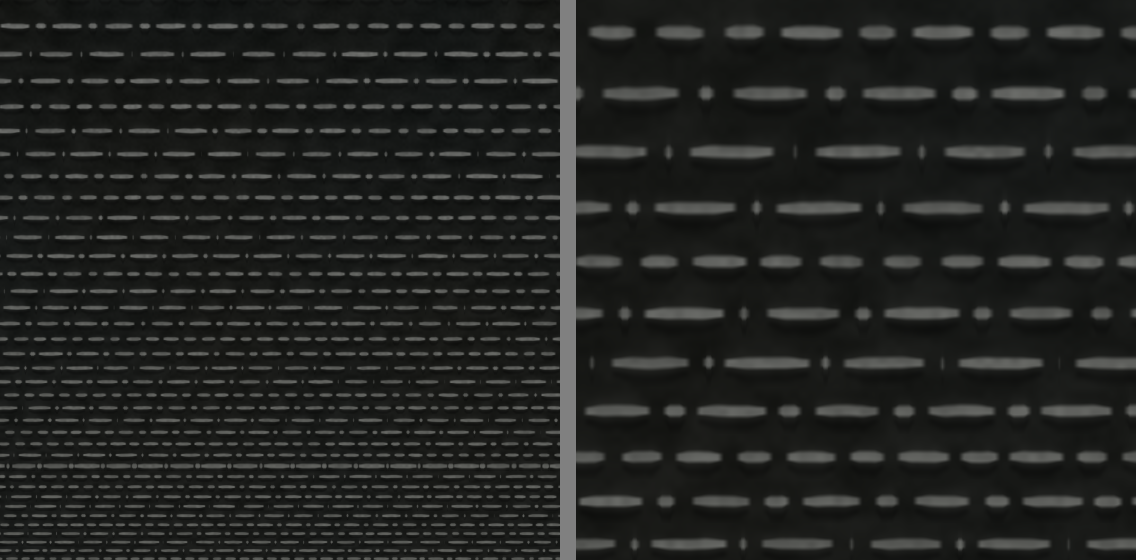
Left, the full canvas; right, a detail of the centre.
Give the GLSL for this texture, as a three.js fragment shader.

```glsl
// Dark woven mesh receding in perspective: rows of pale dashes that crowd together downwards.
// Each row holds two interleaved sets of dashes; a slow beat between rows lengthens one set
// while the other shrinks to dots. Hash noise adds uneven lengths, wear and cloth grain.
varying vec2 vUv;

float hash(vec2 p) {
  return fract(sin(dot(p, vec2(127.1, 311.7))) * 43758.5453);
}

float noise(vec2 p) {
  vec2 i = floor(p);
  vec2 f = fract(p);
  f = f * f * (3.0 - 2.0 * f);
  return mix(mix(hash(i), hash(i + vec2(1.0, 0.0)), f.x),
             mix(hash(i + vec2(0.0, 1.0)), hash(i + vec2(1.0, 1.0)), f.x), f.y);
}

void main() {
  // Perspective: row number from the distance to the horizon below the canvas
  float depth = vUv.y + 1.0547;
  float rowCoord = 78.125 / depth - 38.9;
  float row = floor(rowCoord + 0.5);
  float rowDepth = 78.125 / (row + 38.9);
  float rise = (depth - rowDepth) / rowDepth;
  float column = (vUv.x - 0.5) / (0.0462 * rowDepth);
  float seam = 1.0 - step(0.5, abs(row - 25.0));

  // Beat that trades length between the two sets of dashes
  float beat = (row - 13.2 - 1.2 * (vUv.x - 0.5)) / 4.0;
  beat += 0.3 * (noise(vec2(vUv.x * 4.0, row * 7.3)) - 0.5);

  float thread = 0.0;
  float halo = 0.0;
  float shadow = 0.0;
  for (int i = 0; i < 2; i++) {
    float set = float(i);
    float along = column - 0.4 + 0.32 * row - 0.5 * set;
    float id = floor(along + 0.5);
    float x = abs(along - id);
    float wear = hash(vec2(id + 57.0 * set, row));

    float halfLength = 0.175 + 0.165 * cos(3.14159 * (beat + set));
    halfLength += 0.05 * (wear - 0.5) + 0.05 * seam;
    float ends = 1.0 - smoothstep(-0.035, 0.035, x - halfLength);

    // Slightly uneven strip, thinner towards its ends
    float wobble = 0.0005 * (noise(vec2(along * 6.0, row * 3.7 + set)) - 0.5);
    float taper = 1.0 - 0.3 * smoothstep(0.4, 1.0, x / max(halfLength, 0.03));
    float halfWidth = 0.0021 * taper * (1.0 + 0.5 * seam);
    float v = (rise - wobble) / halfWidth;
    float strip = 1.0 - smoothstep(0.45, 1.6, abs(v));
    float shade = (0.82 + 0.22 * wear) * (1.0 - 0.1 * clamp(v, -1.0, 1.0));

    thread = max(thread, ends * strip * shade);
    halo = max(halo, ends * exp(-0.22 * v * v));
    shadow = max(shadow, ends * exp(-0.7 * (v + 2.8) * (v + 2.8)));
  }

  // Dark cloth with faint diagonal twill, blotches and fine grain
  float clothColumn = (vUv.x - 0.5) / (0.0462 * depth);
  float twill = sin(6.28318 * (clothColumn + 0.32 * rowCoord));
  float blotch = noise(vec2(clothColumn * 3.0, rowCoord * 2.6));
  float grain = noise(vUv * 190.0);
  vec3 cloth = mix(vec3(0.098, 0.102, 0.094), vec3(0.080, 0.087, 0.080), vUv.y);
  cloth += 0.005 * twill + 0.032 * (blotch - 0.5) + 0.012 * (grain - 0.5);
  cloth += vec3(0.006, 0.0, -0.006) * (noise(vUv * 5.0) - 0.5);

  // Shadow beneath, soft glow around, then the lit thread
  vec3 color = cloth * (1.0 - 0.3 * shadow) + 0.035 * halo;
  vec3 threadColor = mix(vec3(0.36, 0.365, 0.35), vec3(0.41, 0.415, 0.405), vUv.y);
  threadColor *= 0.92 + 0.16 * grain;
  color = mix(color, threadColor, clamp(thread, 0.0, 1.0));

  gl_FragColor = vec4(color, 1.0);
}
```
